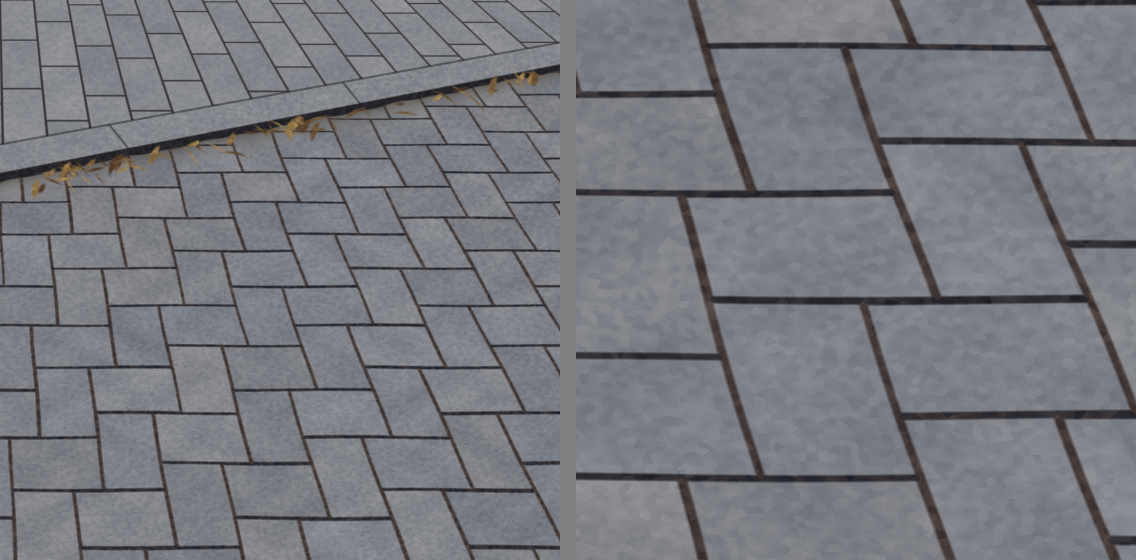
Left, the full canvas; right, a detail of the centre.
This texture is drawn by a Shadertoy shader. Its source:

```glsl
// Grey herringbone paving in perspective, below a leaf-strewn kerb and a footpath of staggered slabs.

vec2 hash2(vec2 p) {
    vec3 q = fract(p.xyx * vec3(0.1031, 0.1030, 0.0973));
    q += dot(q, q.yzx + 33.33);
    return fract((q.xx + q.yz) * q.zy);
}

// Cellular noise: x = distance to the nearest seed, y = random value of that seed
vec2 cells(vec2 p) {
    vec2 nearest = vec2(9.0, 0.0);
    for (int j = -1; j <= 1; j++)
    for (int i = -1; i <= 1; i++) {
        vec2 cell = floor(p) + vec2(i, j);
        vec2 seed = hash2(cell + 60.0);
        float d = length(cell + seed - p);
        if (d < nearest.x) nearest = vec2(d, hash2(cell + 17.0).x);
    }
    return nearest;
}

// Coverage of a box whose lower left corner is the origin
float boxMask(vec2 p, vec2 size, vec2 inset, vec2 blur) {
    vec2 edge = min(p, size - p);
    vec2 m = smoothstep(inset - blur, inset + blur, edge);
    return m.x * m.y;
}

// Position inside a flat-lying brick of its diagonal staircase
vec2 stairLocal(vec2 q) {
    return vec2(q.x + floor(q.y), fract(q.y));
}

vec3 stone(float tone) {
    return mix(vec3(0.43, 0.445, 0.48), vec3(0.60, 0.605, 0.62), tone);
}

// Herringbone of 1.5 x 1 bricks
vec3 herringbone(vec2 uv, float grain, float mottle) {
    float v = (uv.y - 0.125) / (0.0982 - 0.0482 * (uv.y - 0.125));
    float u = (uv.x * (1.0 + 0.0482 * v) - 0.0221 + 0.00326 * v) / 0.1099;
    vec2 p = vec2(u, v);
    vec2 blur = 0.7 * fwidth(p) + 0.008;
    p += 0.012 * sin(p.yx * vec2(2.3, 1.7) + 1.3 * sin(p * 1.1));

    vec2 stair = vec2(2.5, 0.5);
    float row = floor((p.x + p.y) / 3.0);
    vec2 q = p - row * stair;
    vec2 local = stairLocal(q);
    vec2 id = vec2(row, floor(q.y));
    bool upright = local.x < 0.0 || local.x > 1.5;
    if (upright) {
        row = floor((p.x + p.y - 1.5) / 3.0);
        q = p - vec2(1.5, 0.0) - row * stair;
        local = stairLocal(q.yx);
        id = vec2(row + 40.0, floor(q.x));
        blur = blur.yx;
    }
    vec2 rnd = hash2(id + 25.0);
    vec2 inset = 0.024 + 0.014 * hash2(id + 71.0);
    float face = boxMask(local, vec2(1.5, 1.0), inset, blur);

    // Side joints hold brown grit, cross joints stay darker
    vec2 edge = min(local, vec2(1.5, 1.0) - local);
    bool sideJoint = (edge.x < edge.y) != upright;
    vec3 joint = sideJoint ? vec3(0.25, 0.21, 0.20) : vec3(0.17, 0.165, 0.185);
    joint += 0.16 * (grain - 0.4) * vec3(1.0, 0.85, 0.7);

    float tone = 0.40 + 0.28 * (rnd.x - 0.5) + 0.30 * (mottle - 0.5) + 0.55 * (grain - 0.5);
    vec3 brick = stone(tone) + vec3(0.012, 0.004, -0.008) * (rnd.y - 0.5);
    return mix(joint, brick, face);
}

// Footpath: converging columns of slabs with staggered ends
vec3 footpath(vec2 uv, float grain, float mottle) {
    float down = 1.0 - uv.y;
    float depth = 1.0 + 1.32 * down;
    vec2 p = vec2((uv.x - 0.02 * down) / depth * 16.6, down / depth / 0.0655);
    vec2 blur = 0.7 * fwidth(p) + 0.005;
    float column = floor(p.x);
    p.y -= 0.42 * mod(column, 2.0) + 0.16 * sin(column * 1.1);
    vec2 rnd = hash2(floor(p) + 90.0);
    float face = boxMask(fract(p), vec2(1.0), vec2(0.028, 0.014), blur);
    float tone = 0.60 + 0.26 * (rnd.x - 0.5) + 0.2 * (mottle - 0.5) + 0.45 * (grain - 0.5);
    return mix(vec3(0.22, 0.21, 0.22), stone(tone), face);
}

void mainImage(out vec4 fragColor, in vec2 fragCoord) {
    vec2 uv = fragCoord / iResolution.xy;
    float aa = 1.2 / iResolution.y;

    // Stone grain and broad weathering
    vec2 fine = cells(uv * vec2(170.0, 230.0));
    float grain = 0.5 * fine.y + 0.5 * cells(uv * vec2(75.0, 110.0) + 9.0).x;
    float mottle = 0.5 + 0.25 * sin(uv.x * 41.0 + 3.0 * sin(uv.y * 33.0))
                 + 0.25 * sin(uv.y * 57.0 + 2.0 * sin(uv.x * 29.0));

    // Kerb edges, from the gutter upward
    float wobble = 0.0015 * sin(uv.x * 37.0) + 0.001 * sin(uv.x * 91.0);
    float gutter = uv.y - (0.674 + 0.200 * uv.x + wobble);
    float lip = uv.y - (0.691 + 0.194 * uv.x);
    float back = uv.y - (0.742 + 0.182 * uv.x);

    vec3 color = herringbone(uv, grain, mottle);
    float dirt = exp(-abs(gutter) * 75.0) * (0.35 + 0.5 * grain);
    color = mix(color, vec3(0.30, 0.26, 0.21), dirt);

    // Kerb face, top and butt joints
    color = mix(color, vec3(0.13, 0.13, 0.15) + 0.08 * (grain - 0.4), smoothstep(-aa, aa, gutter));
    float along = (uv.x + 0.7 * back - 0.195) / 0.417;
    float butt = abs(fract(along + 0.5) - 0.5) * 0.417;
    vec3 kerb = stone(0.55 + 0.65 * (grain - 0.5) + 0.15 * (mottle - 0.5));
    kerb *= mix(0.62, 1.0, smoothstep(0.0005, 0.0015 + aa, butt));
    color = mix(color, kerb, smoothstep(-aa, aa, lip));
    color = mix(color, footpath(uv, grain, mottle), smoothstep(-aa, aa, back));
    color *= mix(0.62, 1.0, smoothstep(0.0005, 0.001 + aa, abs(back)));

    // Dry leaves gathered in drifts along the gutter
    for (int i = 0; i < 85; i++) {
        vec2 place = hash2(vec2(i, 3.0)), look = hash2(vec2(i, 58.0));
        float x = 0.95 * place.x;
        x -= 0.055 * sin(15.0 * (x - 0.12));
        vec2 q = uv - vec2(x, 0.676 + 0.2 * x - 0.034 * place.y * place.y);
        float angle = 0.2 + 2.4 * (look.x - 0.5);
        q = mat2(cos(angle), -sin(angle), sin(angle), cos(angle)) * q;
        q.y += 18.0 * (look.y - 0.5) * q.x * q.x;
        vec2 size = vec2(0.006 + 0.012 * look.y, 0.0015 + 0.0045 * look.x * look.x);
        float d = (length(q / size) - 1.0) * size.y;
        vec3 leaf = mix(vec3(0.31, 0.22, 0.15), vec3(0.66, 0.54, 0.33), fract(look.x * 7.0 + look.y));
        color = mix(color, leaf * (0.8 + 0.4 * grain), 1.0 - smoothstep(-aa, aa, d));
    }
    fragColor = vec4(color, 1.0);
}
```
